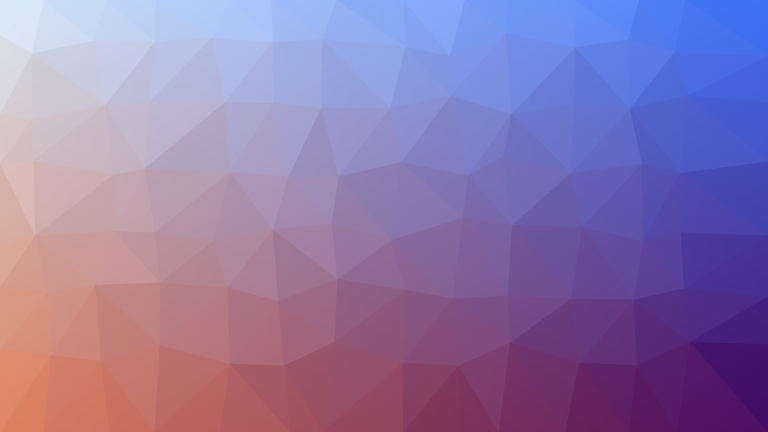
Reproduce this background procedurally as a WebGL 1 fragment shader.

```glsl
precision highp float;
uniform vec2 u_resolution;

#define GRID vec2(13.0, 7.0)
#define SHIFT vec2(-0.31, -0.27)
#define JITTER vec2(0.36, 0.42)
#define COLUMN_SWAY 0.1
#define FLATNESS 0.7
#define SHADE 0.035
#define TOP_LEFT vec3(0.86, 0.93, 0.99)
#define TOP_RIGHT vec3(0.24, 0.46, 0.99)
#define BOTTOM_LEFT vec3(0.87, 0.48, 0.33)
#define BOTTOM_RIGHT vec3(0.26, 0.0, 0.34)

vec2 hash22(vec2 p) {
  vec3 q = fract(p.xyx * vec3(0.1031, 0.1030, 0.0973));
  q += dot(q, q.yzx + 33.33);
  return fract((q.xx + q.yz) * q.zy);
}

// Four-corner gradient over the grid, with rows counted from the top.
vec3 gradient(vec2 p) {
  vec2 t = clamp(p / GRID, 0.0, 1.0);
  return mix(mix(TOP_LEFT, TOP_RIGHT, t.x),
             mix(BOTTOM_LEFT, BOTTOM_RIGHT, t.x), t.y);
}

// Jittered mesh point; border points slide only along their border.
vec2 meshPoint(vec2 id) {
  vec2 offset = SHIFT + JITTER * (hash22(id + 7.0) - 0.5);
  offset.x += COLUMN_SWAY * cos(2.0944 * (id.x - 1.6));
  vec2 inner = step(0.5, id) * step(id, GRID - 0.5);
  return id + offset * inner;
}

// Signed distance to an edge, positive on the inner side.
float edgeDistance(vec2 p, vec2 a, vec2 b) {
  vec2 e = normalize(b - a);
  return e.x * (p.y - a.y) - e.y * (p.x - a.x);
}

// Facet colour in rgb and its coverage in a, premultiplied.
vec4 facet(vec2 p, vec2 a, vec2 b, vec2 c, float blur) {
  float d = min(edgeDistance(p, a, b),
                min(edgeDistance(p, b, c), edgeDistance(p, c, a)));
  vec2 center = (a + b + c) / 3.0;
  vec3 color = mix(gradient(p), gradient(center), FLATNESS);
  color += SHADE * (hash22(floor(center * 40.0)).x - 0.5);
  return vec4(color, 1.0) * smoothstep(-blur, blur, d);
}

void main() {
  vec2 uv = gl_FragCoord.xy / u_resolution;
  vec2 p = vec2(uv.x, 1.0 - uv.y) * GRID;
  float blur = 0.75 * GRID.y / u_resolution.y;
  vec4 sum = vec4(gradient(p), 1.0) * 0.001;

  // Split each nearby quad along its shorter diagonal.
  for (int j = 0; j <= 1; j++) {
    for (int i = -1; i <= 1; i++) {
      vec2 id = floor(p) + vec2(float(i), float(j));
      vec2 a = meshPoint(id);
      vec2 b = meshPoint(id + vec2(1.0, 0.0));
      vec2 c = meshPoint(id + vec2(1.0, 1.0));
      vec2 d = meshPoint(id + vec2(0.0, 1.0));
      if (distance(a, c) < distance(b, d)) {
        sum += facet(p, a, b, c, blur) + facet(p, a, c, d, blur);
      } else {
        sum += facet(p, a, b, d, blur) + facet(p, b, c, d, blur);
      }
    }
  }
  gl_FragColor = vec4(sum.rgb / sum.a, 1.0);
}
```
